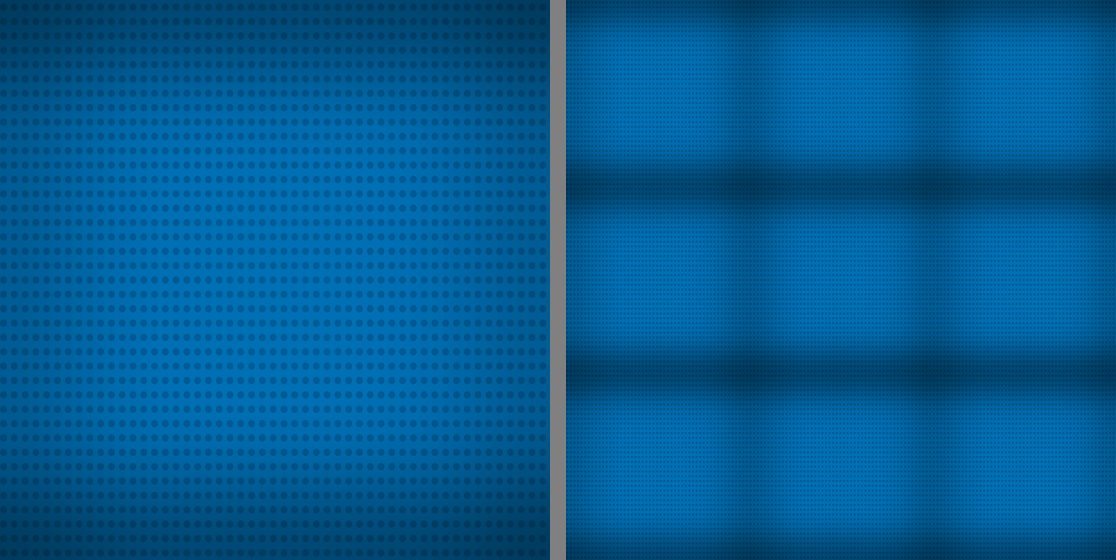
Left, the tile; right, the same tile 3 across and 3 down.
This pattern is drawn by a Shadertoy shader. Its source:

```glsl
// Blue field with a regular grid of darker oval dots, 51 across and 39 down,
// shaded by a soft vignette. Dots come from a fract grid and an ellipse distance;
// the vignette uses one cosine period per axis, so opposite edges join smoothly.

const float TAU = 6.2831853;
const vec2 DOT_COUNT = vec2(51.0, 39.0);
const vec2 DOT_CENTRE = vec2(0.33, 0.5);       // position inside a cell
const vec2 DOT_RADII = vec2(0.0061, 0.0066);   // fractions of canvas height
const vec3 FIELD_BLUE = vec3(0.0, 0.438, 0.708);
const vec3 DOT_TINT = vec3(1.0, 0.82, 0.83);

// Approximate signed distance to an axis-aligned ellipse
float ellipseDistance(vec2 p, vec2 radii) {
    return (length(p / radii) - 1.0) * min(radii.x, radii.y);
}

// Coverage of the repeated dots, smoothed over about one pixel
float dotMask(vec2 uv, vec2 count, vec2 canvas, float pixel) {
    vec2 offset = fract(uv * count - DOT_CENTRE + 0.5) - 0.5;
    float d = ellipseDistance(offset / count * canvas, DOT_RADII);
    return 1.0 - smoothstep(-0.6 * pixel, 0.6 * pixel, d);
}

// Periodic darkening: 1 at the edges, 0 in the middle
float edgeShade(float t, float sharpness) {
    return pow(0.5 + 0.5 * cos(TAU * t), sharpness);
}

float vignette(vec2 uv) {
    float sides = 1.0 - 0.18 * edgeShade(uv.x, 3.0);
    float ends = 1.0 - 0.36 * edgeShade(uv.y, 4.0);
    return sides * ends;
}

void mainImage(out vec4 fragColor, in vec2 fragCoord) {
    vec2 uv = fragCoord / iResolution.xy;
    vec2 canvas = vec2(iResolution.x / iResolution.y, 1.0);
    float pixel = 1.0 / iResolution.y;

    float dots = dotMask(uv, DOT_COUNT, canvas, pixel);
    vec3 colour = FIELD_BLUE * mix(vec3(1.0), DOT_TINT, dots);
    fragColor = vec4(colour * vignette(uv), 1.0);
}
```
